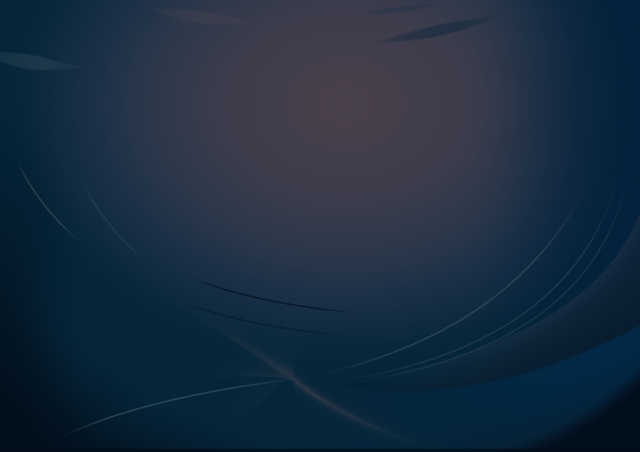
Write a Shadertoy shader that draws this background.

```glsl
// A dusky warm glow over deep blue, with translucent waves and hairline arcs.
// The glow is a ramp over elliptical distance; each wave and line is a
// quadratic curve, solved for x, giving a signed distance and a parameter.

const float ASPECT = 1.414;
const vec2 GLOW_CENTER = vec2(0.54, 0.77);
const vec2 GLOW_RADIUS = vec2(0.47, 0.51);
const vec3 ROSE   = vec3(0.285, 0.250, 0.290);
const vec3 MAUVE  = vec3(0.240, 0.238, 0.300);
const vec3 SLATE  = vec3(0.170, 0.218, 0.290);
const vec3 STEEL  = vec3(0.090, 0.180, 0.270);
const vec3 TEAL   = vec3(0.020, 0.147, 0.225);
const vec3 NAVY   = vec3(0.005, 0.125, 0.235);
const vec3 AZURE  = vec3(0.000, 0.165, 0.290);
const vec3 SHADOW = vec3(0.030, 0.105, 0.165);
const vec3 INK    = vec3(0.004, 0.050, 0.100);
const vec3 COPPER = vec3(0.420, 0.330, 0.340);
const vec3 PALE   = vec3(0.280, 0.360, 0.400);
const float LINE_WIDTH = 0.0011;

// Signed height above a curve (x) and the position along it (y)
vec2 curve(vec2 p, vec2 a, vec2 b, vec2 c) {
    float k = a.x - 2.0 * b.x + c.x;
    float h = b.x - a.x;
    float t = (p.x - a.x) / (h + sqrt(max(h * h - k * (a.x - p.x), 0.0)));
    float y = mix(mix(a.y, b.y, t), mix(b.y, c.y, t), t);
    vec2 tangent = mix(b - a, c - b, t) * vec2(ASPECT, 1.0);
    return vec2((p.y - y) * tangent.x / length(tangent), t);
}

// Fade in and out at the two ends of a curve
float ends(float t, float soft) {
    return smoothstep(0.0, soft, t) * smoothstep(1.0, 1.0 - soft, t);
}

float below(float d, float soft) { return smoothstep(soft, -soft, d); }

float hairline(vec2 c, float px) {
    float width = max(LINE_WIDTH, 0.5 * px);
    return smoothstep(width + px, 0.0, abs(c.x)) * ends(c.y, 0.3);
}

// Tapered translucent brush stroke
float streak(vec2 p, vec2 a, vec2 b, vec2 c, float width) {
    vec2 s = curve(p, a, b, c);
    return below(abs(s.x) - width * ends(s.y, 0.5), 0.003) * ends(s.y, 0.4);
}

vec3 background(vec2 p) {
    float d = length((p - GLOW_CENTER) / GLOW_RADIUS);
    vec3 col = mix(ROSE, MAUVE, smoothstep(0.0, 0.42, d));
    col = mix(col, SLATE, smoothstep(0.35, 0.70, d));
    col = mix(col, STEEL, smoothstep(0.62, 0.93, d));
    col = mix(col, TEAL, smoothstep(0.85, 1.15, d));
    col = mix(col, NAVY, 0.8 * smoothstep(0.72, 1.0, p.x));
    float leftShade = smoothstep(0.14, 0.0, p.x) * smoothstep(0.85, 0.3, p.y);
    return mix(col, INK, 0.5 * leftShade);
}

vec3 waves(vec3 col, vec2 p, float px) {
    vec2 knot = vec2(0.46, 0.158);
    vec2 leftDark = curve(p, vec2(0.0, 0.40), vec2(0.12, 0.15), vec2(0.42, 0.0));
    vec2 swell = curve(p, vec2(0.09, 0.055), vec2(0.33, 0.20), knot);
    vec2 fall = curve(p, vec2(0.26, 0.345), vec2(0.38, 0.235), knot);
    vec2 dive = curve(p, knot, vec2(0.56, 0.05), vec2(0.70, 0.0));
    vec2 rim = curve(p, vec2(0.55, 0.155), vec2(0.925, 0.2475), vec2(1.0, 0.53));
    vec2 trough = curve(p, vec2(0.48, 0.165), vec2(0.72, 0.07), vec2(1.0, 0.28));
    vec2 corner = curve(p, vec2(0.78, -0.01), vec2(0.90, 0.03), vec2(1.0, 0.17));
    float rightPart = smoothstep(0.46, 0.60, p.x);

    // Left slope and shaded corner
    col = mix(col, INK, 0.85 * below(leftDark.x + 0.08, 0.13));
    float leftPart = smoothstep(0.46, 0.44, p.x);
    col = mix(col, TEAL, 0.4 * leftPart * below(swell.x, px) * smoothstep(-0.12, 0.0, swell.x) * ends(swell.y, 0.4));

    // Right sheet: lit rim, dark fold and blue trough
    float sheet = below(rim.x, px) * smoothstep(0.55, 0.85, p.x);
    col = mix(col, SHADOW, 0.75 * sheet);
    col += vec3(0.055, 0.06, 0.075) * sheet * exp(min(rim.x, 0.0) / 0.045);
    col = mix(col, SHADOW, 0.45 * rightPart * exp(-abs(trough.x) / 0.018));
    float water = below(trough.x, 0.004) * rightPart;
    vec3 waterColor = mix(TEAL, AZURE, smoothstep(0.50, 0.95, p.x));
    col = mix(col, waterColor, 0.85 * water * smoothstep(-0.24, -0.01, trough.x));
    col = mix(col, INK, 0.95 * smoothstep(0.74, 0.84, p.x) * below(corner.x, 0.025));

    // Faint petal behind the crossing
    vec2 petal = curve(p, vec2(0.35, 0.065), vec2(0.41, 0.08), vec2(0.49, 0.25));
    col += vec3(0.012, 0.014, 0.014) * exp(-max(petal.x, 0.0) / 0.05) * below(-petal.x, px) * ends(petal.y, 0.3);

    // Copper sheen along the crossing ribbons
    float sheen = exp(-abs(fall.x) / 0.010) * ends(fall.y * 0.6, 0.55) * below(-fall.x, 0.012) * step(p.x, knot.x);
    sheen += exp(-abs(dive.x) / 0.007) * smoothstep(1.0, 0.1, dive.y) * step(knot.x, p.x);
    sheen += 0.45 * exp(-abs(swell.x) / 0.018) * smoothstep(0.45, 1.0, swell.y) * below(-swell.x, px) * step(p.x, knot.x);
    return mix(col, COPPER, 0.42 * min(sheen, 1.0));
}

vec3 arcs(vec3 col, vec2 p, float px) {
    // Three lines fanning out to the right
    for (int i = 0; i < 3; i++) {
        float k = i == 0 ? 0.0 : 0.5 + 0.25 * float(i);
        vec2 c = curve(p, mix(vec2(0.46, 0.16), vec2(0.50, 0.145), k),
            mix(vec2(0.80, 0.25), vec2(0.9375, 0.21), k), mix(vec2(0.92, 0.60), vec2(0.985, 0.64), k));
        col = mix(col, PALE, (0.5 - 0.2 * k) * hairline(c, px));
    }
    // Pale and dark pairs on the left
    for (int i = 0; i < 2; i++) {
        float k = float(i);
        vec2 pale = curve(p - k * vec2(0.10, -0.04), vec2(0.025, 0.65), vec2(0.06, 0.54), vec2(0.13, 0.46));
        vec2 dark = curve(p + k * vec2(0.02, 0.05), vec2(0.29, 0.39), vec2(0.40, 0.325), vec2(0.58, 0.305));
        col = mix(col, PALE, (0.55 - 0.25 * k) * hairline(pale, px));
        col = mix(col, INK, (0.7 - 0.25 * k) * hairline(dark, px));
    }
    vec2 tail = curve(p, vec2(0.085, 0.025), vec2(0.22, 0.125), vec2(0.50, 0.168));
    return mix(col, PALE, 0.6 * hairline(tail, px));
}

void mainImage(out vec4 fragColor, in vec2 fragCoord) {
    vec2 p = fragCoord / iResolution.xy;
    float px = 1.0 / iResolution.y;
    vec3 col = background(p);
    // Brush strokes along the top
    col = mix(col, COPPER, 0.16 * streak(p, vec2(0.21, 0.99), vec2(0.30, 0.955), vec2(0.43, 0.95), 0.013));
    col = mix(col, PALE, 0.28 * streak(p, vec2(-0.06, 0.895), vec2(0.04, 0.855), vec2(0.15, 0.85), 0.016));
    col = mix(col, TEAL, 0.45 * streak(p, vec2(0.56, 0.90), vec2(0.68, 0.925), vec2(0.82, 0.98), 0.012));
    col = mix(col, STEEL, 0.35 * streak(p, vec2(0.53, 0.965), vec2(0.62, 0.975), vec2(0.72, 1.0), 0.006));
    col = arcs(waves(col, p, px), p, px);
    col = mix(col, INK, 0.8 * below(p.y - 0.007, px));
    fragColor = vec4(col, 1.0);
}
```
